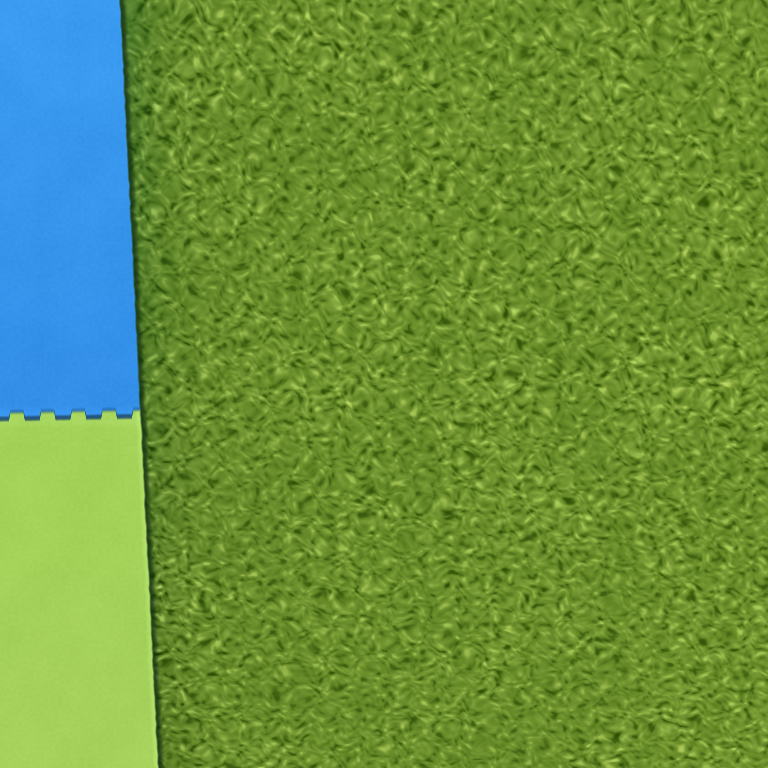
Give the GLSL for this texture, as a three.js fragment shader.

```glsl
// Top view of artificial turf beside two foam play mats, blue above lime.
// The turf sums rotated, stretched gradient noise into short tufts; the mats
// are split by a slanted edge with a contact shadow and a toothed seam.
#define TURF_COLOR vec3(0.418, 0.555, 0.172)
#define BLUE_COLOR vec3(0.215, 0.585, 0.925)
#define LIME_COLOR vec3(0.645, 0.820, 0.350)
#define SHADOW_COLOR vec3(0.09, 0.20, 0.08)
#define EDGE_BOTTOM 0.206
#define EDGE_SLANT 0.050
#define SEAM_HEIGHT 0.457
#define TOOTH_PITCH 0.040
#define TOOTH_RISE 0.009
#define BLADE_SCALE 62.0
#define TURF_CONTRAST 0.92
#define SOFTNESS 0.0016

varying vec2 vUv;

vec2 hashGradient(vec2 cell) {
  vec3 q = fract(vec3(cell.xyx) * vec3(0.1031, 0.1030, 0.0973));
  q += dot(q, q.yzx + 33.33);
  float angle = 6.28318 * fract((q.x + q.y) * q.z);
  return vec2(cos(angle), sin(angle));
}

float gradientNoise(vec2 p) {
  vec2 i = floor(p);
  vec2 f = fract(p);
  vec2 u = f * f * f * (f * (f * 6.0 - 15.0) + 10.0);
  float a = dot(hashGradient(i), f);
  float b = dot(hashGradient(i + vec2(1.0, 0.0)), f - vec2(1.0, 0.0));
  float c = dot(hashGradient(i + vec2(0.0, 1.0)), f - vec2(0.0, 1.0));
  float d = dot(hashGradient(i + 1.0), f - 1.0);
  return mix(mix(a, b, u.x), mix(c, d, u.x), u.y);
}

vec2 rotate(vec2 p, float angle) {
  float c = cos(angle), s = sin(angle);
  return vec2(c * p.x - s * p.y, s * p.x + c * p.y);
}

// Crossing layers of stretched noise, bent so that the blades curl.
float bladeRelief(vec2 p) {
  vec2 bend = vec2(gradientNoise(p * 38.0), gradientNoise(p * 38.0 + 57.0));
  p += 0.010 * bend;
  float relief = 0.0;
  for (int i = 0; i < 4; i++) {
    float k = float(i);
    vec2 q = rotate(p, -0.75 + 0.52 * k) * BLADE_SCALE * (1.0 + 0.13 * k);
    relief += gradientNoise(q * vec2(0.9, 1.9) + 31.7 * k);
  }
  return relief + 0.45 * gradientNoise(p * vec2(190.0, 240.0));
}

vec3 turf(vec2 p, float fromEdge) {
  float patches = gradientNoise(p * 7.0 + 3.0) + 0.6 * gradientNoise(p * 19.0);
  float relief = bladeRelief(p * vec2(1.0, 1.12 - 0.16 * p.y));
  float tone = TURF_CONTRAST * relief * (1.0 + 0.45 * patches);
  // Small dark gaps between tufts and pale yellow tips
  float gaps = smoothstep(0.35, 1.0, -relief);
  float tips = smoothstep(0.45, 1.1, relief);
  vec3 color = TURF_COLOR + tone * vec3(0.125, 0.125, 0.095);
  color += patches * vec3(0.030, 0.026, 0.018);
  color -= gaps * vec3(0.055, 0.060, 0.020);
  color += tips * vec3(0.060, 0.050, 0.035);
  color += vec3(0.015, 0.012, 0.0) * (p.x - 0.5);
  // Cool shade beside the mats, strongest near the top
  float shade = exp(-max(fromEdge, 0.0) * 26.0);
  color -= shade * mix(vec3(0.07, 0.08, 0.04), vec3(0.14, 0.09, 0.01), p.y);
  float contact = 1.0 - smoothstep(0.002, 0.010, fromEdge);
  return mix(color, SHADOW_COLOR, 0.78 * contact);
}

vec3 mats(vec2 p, float fromEdge) {
  float mottle = gradientNoise(p * 14.0) + 0.5 * gradientNoise(p * 45.0);
  float grain = gradientNoise(p * 210.0);
  vec3 blue = BLUE_COLOR + vec3(0.03, 0.05, 0.035) * (p.y - 0.72) * 2.0;
  vec3 lime = LIME_COLOR + vec3(0.02, 0.01, 0.04) * (0.2 - p.y);
  // Interlocking teeth with a broken dark gap along the blue side
  float wave = abs(fract(p.x / TOOTH_PITCH - 0.05) - 0.5);
  float tooth = 1.0 - smoothstep(0.20, 0.27, wave);
  float seam = SEAM_HEIGHT + 0.020 * p.x + TOOTH_RISE * (tooth - 0.4);
  float above = p.y - seam;
  vec3 color = mix(lime, blue, smoothstep(-SOFTNESS, SOFTNESS, above));
  float gap = 1.0 - smoothstep(0.001, 0.005, abs(above - 0.001));
  color = mix(color, vec3(0.13, 0.29, 0.40), gap * mix(0.80, 0.30, tooth));
  float worn = 1.0 - smoothstep(0.004, 0.018, abs(p.y - SEAM_HEIGHT));
  color += worn * (1.0 - gap) * vec3(0.025, 0.030, 0.040);
  color += mottle * 0.018 + grain * 0.018;
  // Pale bevel at the cut side of the lime mat
  float bevel = smoothstep(-0.008, -0.002, fromEdge);
  return color + bevel * vec3(0.05, 0.05, 0.06) * step(above, 0.0);
}

void main() {
  vec2 p = vUv;
  float fray = 0.0012 * gradientNoise(vec2(p.y * 95.0, 4.5));
  float fromEdge = p.x - (EDGE_BOTTOM - EDGE_SLANT * p.y) + fray;
  float onTurf = smoothstep(-SOFTNESS, SOFTNESS, fromEdge);
  vec3 color = mix(mats(p, fromEdge), turf(p, fromEdge), onTurf);
  gl_FragColor = vec4(clamp(color, 0.0, 1.0), 1.0);
}
```
